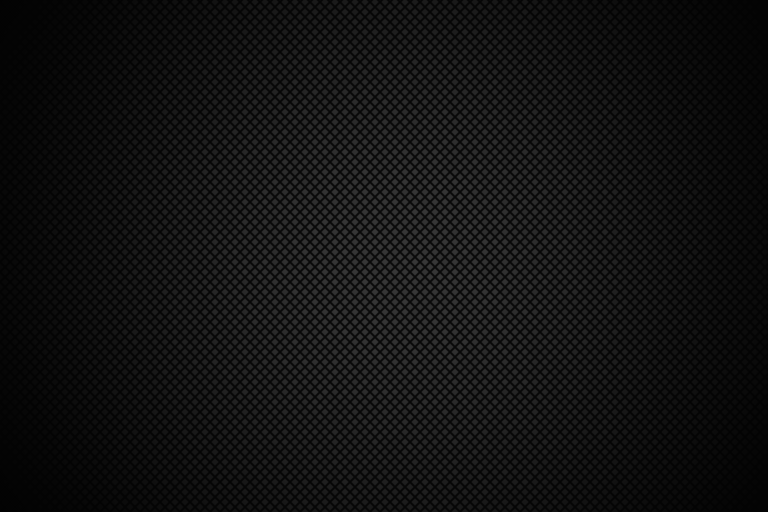
This pattern is drawn by a WebGL 1 fragment shader. Its source:

```glsl
precision highp float;
// A dark woven mesh: diagonal black grooves cut the sheet into small grey
// diamonds, and round knots notch their corners into four-armed crosses.
// A soft round spotlight fades the sheet to black towards its sides.

uniform vec2 u_resolution;

const vec2 REPEATS = vec2(76.8, 51.2);
const float GROOVE_HALF_WIDTH = 0.10;
const float KNOT_RADIUS = 0.19;
const vec3 GROOVE_COLOR = vec3(0.03);
const vec3 DIAMOND_COLOR = vec3(0.20);
const vec3 BASE_COLOR = vec3(0.009);

// Sine-free hash, 0 to 1
float hash(vec2 cell) {
  vec3 q = fract(vec3(cell.xyx) * 0.1031);
  q += dot(q, q.yzx + 33.33);
  return fract((q.x + q.y) * q.z);
}

// Axes along the two groove directions; grooves lie on whole numbers
vec2 diagonalAxes(vec2 p) {
  return vec2(p.x + p.y, p.x - p.y);
}

// Signed distance to grooves and knots, negative inside the dark parts
float meshDistance(vec2 diagonal) {
  vec2 toGroove = abs(fract(diagonal + 0.5) - 0.5) * 0.7071;
  float groove = min(toGroove.x, toGroove.y) - GROOVE_HALF_WIDTH;
  float knot = length(toGroove) - KNOT_RADIUS;
  return min(groove, knot);
}

// Brightness of the spotlight, with the canvas height as unit
float spotlight(vec2 offset, float radius) {
  return 1.0 - smoothstep(0.0, radius, length(offset));
}

void main() {
  vec2 uv = gl_FragCoord.xy / u_resolution;
  vec2 diagonal = diagonalAxes(uv * REPEATS);

  // Soft edge, never thinner than about one pixel
  float pixel = REPEATS.y / u_resolution.y;
  float softness = max(0.08, 0.55 * pixel);
  float diamond = smoothstep(-softness, softness, meshDistance(diagonal));

  // Slight tone change from diamond to diamond
  float tone = mix(0.95, 1.05, hash(floor(diagonal) + 200.0));

  vec2 offset = (uv - vec2(0.515, 0.5)) * vec2(u_resolution.x / u_resolution.y, 1.0);
  float light = spotlight(offset, 0.97);
  vec3 color = mix(GROOVE_COLOR, DIAMOND_COLOR * tone, diamond) * light;
  gl_FragColor = vec4(color + BASE_COLOR, 1.0);
}
```
